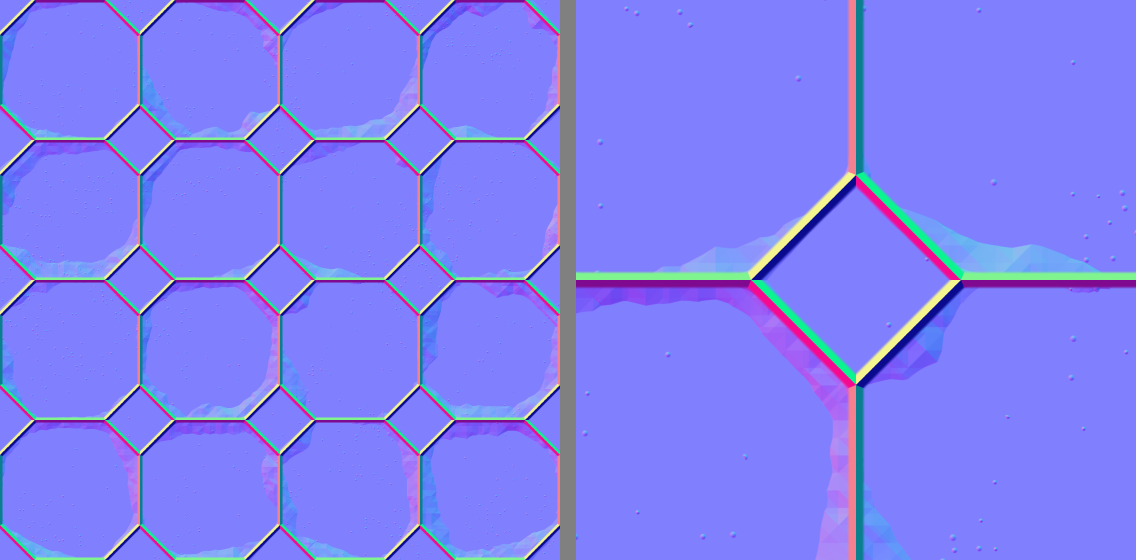
Left, the full canvas; right, a detail of the centre.
This texture map is drawn by a Shadertoy shader. Its source:

```glsl
// Tangent-space normal map of worn octagon tiles with small diamond insets.
#define REPEATS 4.0         // tiles across and down
#define DIAMOND 0.25        // half diagonal of the inset, in tiles
#define GROOVE 0.018        // half width of a joint
#define GROOVE_TILT 0.92    // normal tilt on the joint walls
#define WEAR_WIDTH 0.20     // reach of the chipped edges
#define WEAR_SLOPE 0.30     // slope of the broad chips
#define CHIP_SLOPE 0.75     // slope of the steep inner chips
#define CORNER_ROUND 0.07   // extra wear at octagon corners
#define PIT_GRID 32.0       // pit cells per tile
#define PIT_DEPTH 0.0022
#define SAMPLES 3           // antialiasing samples per axis

float hash(vec2 cell, float seed) {
    vec3 v = fract(vec3(cell.xyx + seed * 17.3) * vec3(0.1031, 0.1030, 0.0973));
    v += dot(v, v.yzx + 33.33);
    return fract((v.x + v.y) * v.z);
}

// Wrapping value noise, linear on triangles so that it forms flat facets.
float facetNoise(vec2 p, float freq, float seed) {
    p *= freq;
    float period = REPEATS * freq;
    vec2 cell = floor(p), f = p - cell;
    float flip = step(0.5, hash(mod(cell, period), seed + 5.0));
    f.x = mix(f.x, 1.0 - f.x, flip);
    vec2 middle = f.x > f.y ? vec2(1, 0) : vec2(0, 1);
    float a = hash(mod(cell + vec2(flip, 0), period), seed);
    float b = hash(mod(cell + vec2(abs(middle.x - flip), middle.y), period), seed);
    float c = hash(mod(cell + vec2(1.0 - flip, 1), period), seed);
    return a + (b - a) * max(f.x, f.y) + (c - b) * min(f.x, f.y);
}

float smoothMin(float a, float b, float k) {
    float h = max(k - abs(a - b), 0.0) / k;
    return min(a, b) - h * h * k * 0.25;
}

// Distances from an octagon's centre offset to its straight and cut sides.
vec2 octagonSides(vec2 q) {
    q = abs(q);
    return vec2(0.5 - max(q.x, q.y), (1.0 - DIAMOND - q.x - q.y) * 0.7071);
}

float diamondSide(vec2 q) {
    return (DIAMOND - abs(q.x) - abs(q.y)) * 0.7071;
}

// Small scattered pits, gathered in loose clusters.
float pits(vec2 p) {
    vec2 g = p * PIT_GRID, cell = floor(g);
    vec2 id = mod(cell, REPEATS * PIT_GRID);
    vec2 centre = 0.3 + 0.4 * vec2(hash(id, 1.0), hash(id, 2.0));
    float radius = mix(0.14, 0.28, hash(id, 3.0));
    float cluster = smoothstep(0.4, 0.9, facetNoise(p, 3.0, 4.0));
    float present = step(hash(id, 6.0), 0.015 + 0.16 * cluster);
    return present * PIT_DEPTH * smoothstep(radius, radius * 0.2, length(g - cell - centre));
}

// Height of one tile's face: flat, chipped near the edges, and pitted.
float faceHeight(vec2 p, vec2 centre, float seed, bool inset) {
    vec2 sides = octagonSides(p - centre);
    float d = inset ? diamondSide(p - centre) : smoothMin(sides.x, sides.y, CORNER_ROUND);
    float wear = WEAR_WIDTH * max(facetNoise(p, 3.0, seed) - 0.3, 0.0);
    wear += 0.05 * (facetNoise(p, 9.0, seed + 1.0) - 0.4);
    wear += 0.02 * (facetNoise(p, 24.0, seed + 2.0) - 0.5);
    wear *= inset ? 0.3 : 1.0;
    float broad = WEAR_SLOPE * (d - wear);
    float steep = CHIP_SLOPE * (d - 0.45 * wear);
    return min(0.0, min(broad, steep)) - pits(p);
}

vec3 tileNormal(vec2 p) {
    // Pick the octagon or the inset that owns this point.
    vec2 centre = floor(p) + 0.5;
    vec2 sides = octagonSides(p - centre);
    bool inset = sides.y < 0.0;
    if (inset) centre = floor(p + 0.5);
    vec2 q = p - centre;
    float seed = 10.0 + floor(90.0 * hash(mod(centre, REPEATS), 7.0));

    // Worn face
    vec2 e = vec2(0.002, 0);
    float h = faceHeight(p, centre, seed, inset);
    vec2 slope = vec2(faceHeight(p + e.xy, centre, seed, inset),
                      faceHeight(p + e.yx, centre, seed, inset)) - h;
    vec3 face = normalize(vec3(-slope / e.x, 1.0));

    // Joint wall, leaning outward from the tile
    vec2 outward = sign(q);
    if (!inset && sides.x < sides.y) outward *= step(abs(q.yx), abs(q));
    float d = inset ? -sides.y : min(sides.x, sides.y);
    vec3 wall = vec3(outward * GROOVE_TILT, 0.12);
    return mix(wall, face, smoothstep(0.75 * GROOVE, 1.25 * GROOVE, d));
}

void mainImage(out vec4 fragColor, in vec2 fragCoord) {
    vec3 normal = vec3(0);
    for (int y = 0; y < SAMPLES; y++)
        for (int x = 0; x < SAMPLES; x++) {
            vec2 offset = (vec2(x, y) + 0.5) / float(SAMPLES) - 0.5;
            normal += tileNormal((fragCoord + offset) / iResolution.xy * REPEATS);
        }
    normal /= float(SAMPLES * SAMPLES);
    // Green points down the canvas.
    fragColor = vec4(0.5 + 0.5 * normal * vec3(1, -1, 1), 1.0);
}
```
